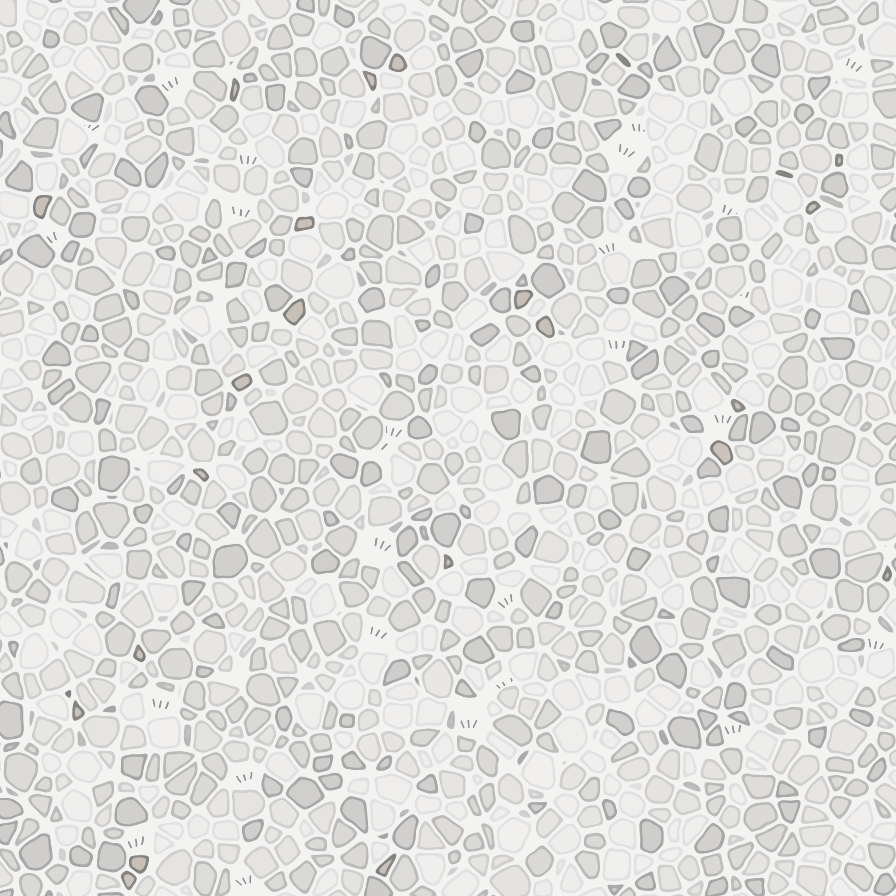
Reproduce this texture procedurally as a WebGL 1 fragment shader.

```glsl
precision highp float;
// Pale terrazzo: hand-outlined stone chips with sparse pen ticks on off-white.

uniform vec2 u_resolution;

#define GRID 37.0         // stone sites across the canvas
#define JITTER 0.92       // irregularity of the site positions
#define SIZE_SPREAD 0.62  // difference between large and small stones
#define GAP 0.062         // half width of the joints, in cells
#define SHARPNESS 15.0    // higher gives sharper stone corners
#define LINE 0.100        // outline width, in cells
#define WOBBLE 0.09       // unsteadiness of the hand-drawn edges
#define TICK_SHARE 0.035  // share of sites that hold pen ticks

const vec3 GROUND = vec3(0.953, 0.952, 0.948);
const vec3 TICK_INK = vec3(0.58);

vec2 hash2(vec2 p) {
  return fract(sin(vec2(dot(p, vec2(127.1, 311.7)),
                        dot(p, vec2(269.5, 183.3)))) * 43758.5453);
}

// Smooth two-channel value noise
vec2 noise2(vec2 p) {
  vec2 i = floor(p), f = fract(p);
  f = f * f * (3.0 - 2.0 * f);
  return mix(mix(hash2(i), hash2(i + vec2(1.0, 0.0)), f.x),
             mix(hash2(i + vec2(0.0, 1.0)), hash2(i + 1.0), f.x), f.y);
}

// Site of a grid cell: position in xy, power-diagram weight in z
vec3 siteAt(vec2 cell) {
  float size = hash2(cell + 57.0).x;
  return vec3(cell + 0.5 + (hash2(cell) - 0.5) * JITTER,
              SIZE_SPREAD * size * size);
}

// Grid cell whose weighted site owns point p
vec2 owningCell(vec2 p) {
  vec2 base = floor(p), owner = base;
  float nearest = 1e5;
  for (int y = -2; y <= 2; y++) {
    for (int x = -2; x <= 2; x++) {
      vec2 cell = base + vec2(float(x), float(y));
      vec3 site = siteAt(cell);
      vec2 d = p - site.xy;
      float power = dot(d, d) - site.z;
      if (power < nearest) {
        nearest = power;
        owner = cell;
      }
    }
  }
  return owner;
}

// Rounded depth inside a stone: soft minimum of its side distances
float stoneDepth(vec2 p, vec2 owner, vec3 site) {
  float sum = 0.0;
  vec2 d = p - site.xy;
  float ownPower = dot(d, d) - site.z;
  for (int y = -2; y <= 2; y++) {
    for (int x = -2; x <= 2; x++) {
      if (x == 0 && y == 0) continue;
      vec3 other = siteAt(owner + vec2(float(x), float(y)));
      vec2 e = p - other.xy;
      float span = max(length(other.xy - site.xy), 0.001);
      float side = (dot(e, e) - other.z - ownPower) / (2.0 * span);
      sum += exp(-SHARPNESS * side);
    }
  }
  // Chipped sides that open up uneven joints
  for (int i = 0; i < 2; i++) {
    vec2 h = hash2(owner + 19.0 * float(i) + 7.0);
    float angle = 6.2832 * h.x;
    float side = 0.42 + 0.4 * h.y + 0.3 * site.z
               - dot(d, vec2(cos(angle), sin(angle)));
    sum += exp(-SHARPNESS * side);
  }
  return -log(sum) / SHARPNESS - GAP;
}

// Distance to a small fan of three pen strokes
float tickDistance(vec2 q, float tilt) {
  float c = cos(tilt), s = sin(tilt), nearest = 1e5;
  q = mat2(c, -s, s, c) * q;
  for (int i = -1; i <= 1; i++) {
    vec2 a = vec2(0.22 * float(i), -0.12);
    vec2 stroke = vec2(0.09 * float(i), 0.25);
    float t = clamp(dot(q - a, stroke) / dot(stroke, stroke), 0.0, 1.0);
    nearest = min(nearest, length(q - a - stroke * t));
  }
  return nearest;
}

// Fill colour in rgb, outline grey in a
vec4 stonePaint(float tone) {
  if (tone < 0.24) return vec4(0.937, 0.935, 0.930, 0.875);
  if (tone < 0.56) return vec4(0.905, 0.895, 0.885, 0.800);
  if (tone < 0.83) return vec4(0.865, 0.857, 0.842, 0.715);
  if (tone < 0.97) return vec4(0.815, 0.811, 0.802, 0.635);
  return vec4(0.790, 0.757, 0.722, 0.490);
}

void main() {
  float pixel = GRID / u_resolution.y;
  vec2 p = gl_FragCoord.xy * pixel;
  p += WOBBLE * (noise2(p * 2.6) - 0.5);

  vec2 owner = owningCell(p);
  vec3 site = siteAt(owner);
  vec2 pick = hash2(owner + 113.0);
  vec3 color = GROUND;

  if (pick.y < TICK_SHARE) {
    float ticks = tickDistance(p - site.xy, (pick.x - 0.5) * 1.2);
    float ink = 1.0 - smoothstep(-0.5, 0.5, (ticks - 0.035) / pixel);
    color = mix(color, TICK_INK, ink);
  } else {
    float depth = stoneDepth(p, owner, site);
    vec4 paint = stonePaint(pick.x + 0.1 * (0.5 - site.z / SIZE_SPREAD));
    vec3 fill = paint.rgb + 0.016 * (pick.y - 0.5);
    vec3 outline = mix(vec3(paint.a), fill, 0.25 * noise2(p * 5.0).x);
    float body = smoothstep(-0.5, 0.5, depth / pixel);
    float inner = smoothstep(-0.5, 0.5, (depth - LINE) / pixel);
    color = mix(color, mix(outline, fill, inner), body);
  }
  gl_FragColor = vec4(color, 1.0);
}
```
